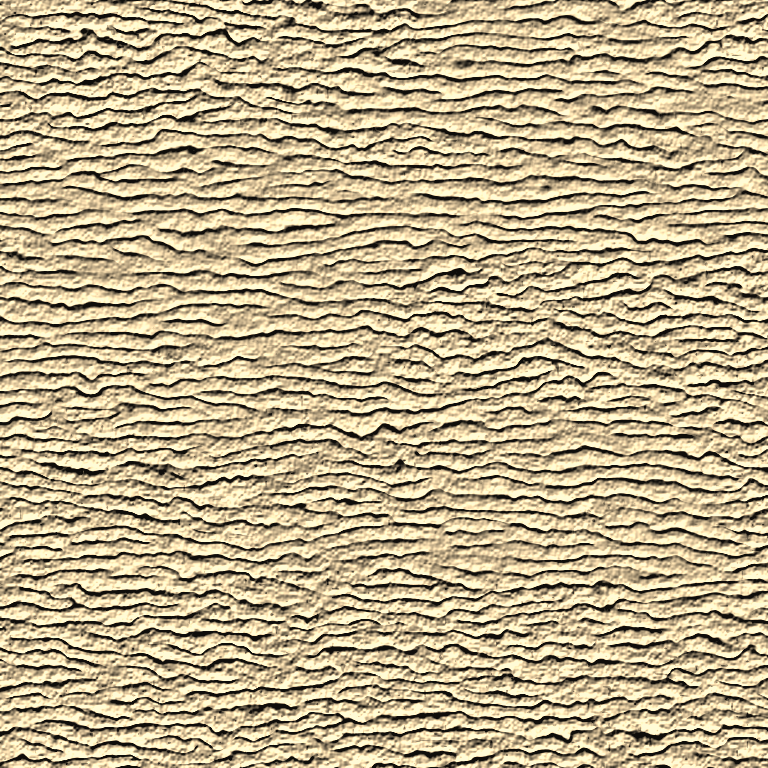
A three.js fragment shader for this texture:

```glsl
varying vec2 vUv;

#define RIPPLES 51.0
#define CELL vec2(0.072, 0.031)
#define SAND_TINT vec3(1.0, 0.89, 0.70)
#define SUNLIT_SAND vec3(1.0, 0.985, 0.84)
#define SHADOW_SAND vec3(0.06, 0.05, 0.04)
#define CREST_LIGHT 1.24
#define TROUGH_LIGHT 0.80
#define FLAT_LIGHT 0.79
#define GRAIN_GAIN 2.0
#define LIGHT_STEP vec2(-0.0012, 0.0026)
#define TAU 6.2831853

float hash(vec2 p) {
  vec3 q = fract(vec3(p.xyx) * 0.1031);
  q += dot(q, q.yzx + 33.33);
  return fract((q.x + q.y) * q.z);
}

float noise(vec2 p) {
  vec2 i = floor(p);
  vec2 f = fract(p);
  f = f * f * (3.0 - 2.0 * f);
  float low = mix(hash(i), hash(i + vec2(1.0, 0.0)), f.x);
  float high = mix(hash(i + vec2(0.0, 1.0)), hash(i + vec2(1.0, 1.0)), f.x);
  return mix(low, high, f.y);
}

// Broad patches: low is wind-smoothed, 1 is broken and rough
float roughness(vec2 p) {
  float n = 0.6 * noise(p * vec2(2.2, 5.0) + 7.3) + 0.4 * noise(p * vec2(8.0, 15.0) + 31.0);
  return mix(0.3, 1.0, smoothstep(0.22, 0.52, n));
}

// Sum of drifting wave packets: their mismatch makes ripples fork and end
vec2 wavePackets(vec2 p) {
  vec2 grid = p / CELL;
  vec2 home = floor(grid);
  vec2 sum = vec2(0.0);
  for (int y = -1; y <= 1; y++) {
    for (int x = -1; x <= 1; x++) {
      vec2 id = home + vec2(float(x), float(y));
      vec2 center = id + vec2(hash(id + 11.0), hash(id + 47.0));
      vec2 d = grid - center;
      float rough = roughness(center * CELL);
      float shift = mix(0.5, 1.0, rough) * (hash(id + 83.0) - 0.5);
      vec2 drift = vec2(hash(id + 129.0), hash(id + 171.0)) - 0.5;
      drift *= vec2(mix(0.9, 1.7, rough), 0.45);
      float angle = TAU * (shift + dot(drift, d));
      sum += exp(-3.2 * dot(d, d)) * vec2(cos(angle), sin(angle));
    }
  }
  return sum;
}

// Light across one ripple, from crest upward to the shadow of the next
float rippleLight(float u) {
  float slope = mix(CREST_LIGHT, TROUGH_LIGHT, smoothstep(0.0, 0.62, u));
  float light = mix(slope, -0.12, smoothstep(0.64, 0.86, u));
  return mix(light, CREST_LIGHT, smoothstep(0.89, 1.0, u));
}

float grainHeight(vec2 p) {
  return 0.34 * noise(p * vec2(60.0, 105.0))
       + 0.32 * noise(p * vec2(130.0, 190.0) + 19.0)
       + 0.28 * noise(p * vec2(270.0, 290.0) + 57.0);
}

void main() {
  vec2 p = vUv;
  float rough = roughness(p);

  // Small wobble along every crest
  float wobble = 0.55 * (noise(p * vec2(42.0, 32.0) + 5.0) - 0.5)
               + 0.24 * (noise(p * vec2(100.0, 80.0) + 71.0) - 0.5);
  wobble *= mix(0.6, 1.1, rough);

  // Ripple phase, fading where the packets cancel and tapering along crests
  vec2 wave = wavePackets(p);
  float u = fract(RIPPLES * p.y + atan(wave.y, wave.x) / TAU + wobble);
  float strength = smoothstep(0.02, 0.4, length(wave));
  strength *= mix(0.6, 1.25, noise(p * vec2(26.0, 48.0) + 91.0));
  strength *= mix(0.85, 1.05, rough);
  float light = mix(FLAT_LIGHT, rippleLight(u), strength);

  // Embossed grain and scattered pits
  float emboss = grainHeight(p) - grainHeight(p + LIGHT_STEP);
  light += emboss * GRAIN_GAIN * mix(0.6, 1.15, rough);
  float pits = smoothstep(0.87, 0.96, noise(p * vec2(150.0, 180.0) + 203.0));
  light -= 0.4 * pits * rough;

  vec3 color = clamp(SAND_TINT * light, SHADOW_SAND, SUNLIT_SAND);
  gl_FragColor = vec4(color, 1.0);
}
```
